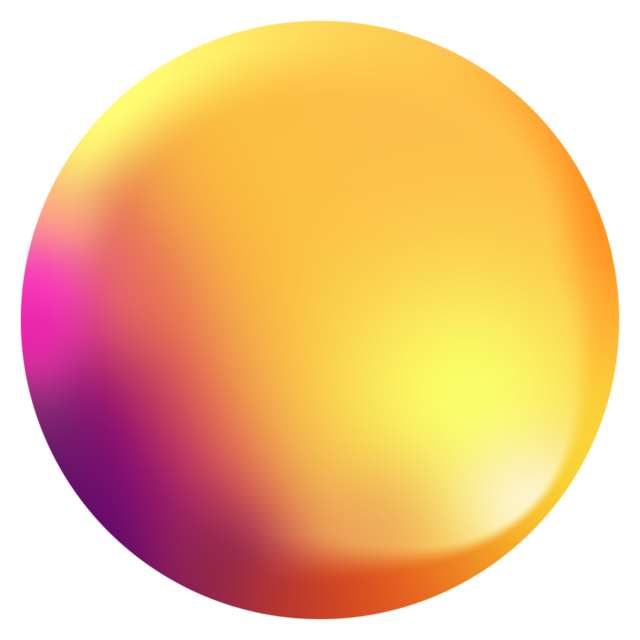
This background is drawn by a Shadertoy shader. Its source:

```glsl
const vec2 DISC_CENTRE = vec2(0.5);
const float DISC_RADIUS = 0.4675;
const vec3 PAPER = vec3(1.0);

// Inner body: a rounded square whose edge meets the coloured rim
const vec2 BODY_CENTRE = vec2(0.521, 0.518);
const float BODY_RADIUS = 0.4167;
const float BODY_SQUARENESS = 0.0234;
const float BODY_FLATTENING = 0.022;

// Rim: angles in radians, counted from the right
const float RIM_START = 1.047;
const float RIM_STEP = 0.349;
const float RIM_SHARP_ANGLE = -0.77;
const float RIM_MIN_SOFTNESS = 0.010;
const float RIM_MAX_SOFTNESS = 0.050;

// Dusk gradient: direction, offset and spacing of its stops
const vec2 DUSK_AXIS = vec2(0.88, 0.47);
const float DUSK_OFFSET = 0.1575;
const float DUSK_STEP = 0.078;

const vec3 LEMON = vec3(0.98, 1.00, 0.40);
const vec3 CREAM = vec3(0.99, 0.96, 0.80);
const vec3 AMBER = vec3(0.91, 0.61, 0.38);
const vec3 MAROON = vec3(0.56, 0.15, 0.28);
const vec3 CORAL = vec3(0.93, 0.48, 0.35);
const vec3 CANARY = vec3(1.00, 0.99, 0.45);
const vec3 PEACH = vec3(1.00, 0.72, 0.48);
const vec3 PINK = vec3(1.00, 0.28, 0.75);
const vec3 MAGENTA = vec3(0.92, 0.12, 0.68);

const int STOPS = 10;
const vec3 DUSK_RAMP[STOPS] = vec3[STOPS](
    vec3(0.33, 0.00, 0.40), vec3(0.37, 0.00, 0.42), vec3(0.55, 0.06, 0.44),
    vec3(0.76, 0.22, 0.38), vec3(0.89, 0.43, 0.32), vec3(0.95, 0.63, 0.29),
    vec3(0.98, 0.71, 0.25), vec3(0.98, 0.75, 0.26), vec3(0.99, 0.75, 0.27),
    vec3(0.99, 0.75, 0.29));
const vec3 RIM_RAMP[STOPS] = vec3[STOPS](
    vec3(1.00, 0.74, 0.28), vec3(1.00, 0.60, 0.16), vec3(1.00, 0.54, 0.11),
    vec3(1.00, 0.69, 0.21), vec3(0.98, 0.85, 0.23), vec3(0.98, 0.80, 0.18),
    vec3(0.94, 0.52, 0.13), vec3(0.87, 0.31, 0.12), vec3(0.70, 0.20, 0.19),
    vec3(0.50, 0.12, 0.28));

// Quadratic spline through evenly spaced colour stops
vec3 sampleRamp(vec3 ramp[STOPS], float x) {
    x = clamp(x, 0.0, float(STOPS - 1));
    int i = int(floor(x + 0.5));
    float f = x - float(i);
    return ramp[max(i - 1, 0)] * 0.5 * (0.5 - f) * (0.5 - f)
         + ramp[i] * (0.75 - f * f)
         + ramp[min(i + 1, STOPS - 1)] * 0.5 * (0.5 + f) * (0.5 + f);
}

// Blends a soft round light into the base colour
vec3 glow(vec3 base, vec2 p, vec2 centre, float size, vec3 tint, float amount) {
    vec2 d = (p - centre) / size;
    return mix(base, tint, amount * exp(-dot(d, d)));
}

vec3 bodyColour(vec2 p) {
    vec3 c = sampleRamp(DUSK_RAMP, (dot(p, DUSK_AXIS) - DUSK_OFFSET) / DUSK_STEP);
    c = glow(c, p, vec2(0.729, 0.375), 0.215, LEMON, 1.0);
    c = glow(c, p, vec2(0.586, 0.167), 0.117, AMBER, 0.6);
    c = glow(c, p, vec2(0.827, 0.212), 0.110, CREAM, 1.0);
    c = glow(c, p, vec2(0.339, 0.115), 0.104, MAROON, 0.8);
    c = glow(c, p, vec2(0.195, 0.544), 0.104, CORAL, 0.6);

    // Yellow crescent along the upper left edge
    vec2 d = p - DISC_CENTRE;
    float r = length(d);
    float facing = dot(d / max(r, 1e-4), normalize(vec2(-0.68, 0.73)));
    float crescent = smoothstep(0.13, 0.01, DISC_RADIUS - r) * exp(3.3 * (facing - 1.0));
    c = mix(c, CANARY, crescent);

    c = glow(c, p, vec2(0.078, 0.655), 0.085, PEACH, 0.8);
    c = glow(c, p, vec2(0.046, 0.544), 0.098, PINK, 1.0);
    return glow(c, p, vec2(0.046, 0.479), 0.085, MAGENTA, 0.85);
}

// Coverage of the rim outside the inner body
float rimMask(vec2 p, float angle) {
    vec2 d = p - BODY_CENTRE;
    float a = atan(d.y, d.x);
    float edge = BODY_RADIUS - BODY_SQUARENESS * cos(4.0 * a)
               - BODY_FLATTENING * max(sin(2.0 * a), 0.0) * step(0.0, d.x);
    float turn = a - RIM_SHARP_ANGLE;
    float softness = min(RIM_MIN_SOFTNESS + 0.05 * turn * turn, RIM_MAX_SOFTNESS);
    float span = smoothstep(-2.2, -1.65, angle) * smoothstep(1.22, 0.87, angle);
    return span * smoothstep(-softness, softness, length(d) - edge);
}

void mainImage(out vec4 fragColor, in vec2 fragCoord) {
    float scale = min(iResolution.x, iResolution.y);
    vec2 p = (fragCoord - 0.5 * iResolution.xy) / scale + 0.5;
    vec2 d = p - DISC_CENTRE;
    float angle = atan(d.y, d.x);

    vec3 rim = sampleRamp(RIM_RAMP, (RIM_START - angle) / RIM_STEP);
    vec3 ball = mix(bodyColour(p), rim, rimMask(p, angle));

    // Smooth disc edge over the paper
    float pixel = 1.0 / scale;
    float disc = smoothstep(pixel, -pixel, length(d) - DISC_RADIUS);
    fragColor = vec4(mix(PAPER, ball, disc), 1.0);
}
```
